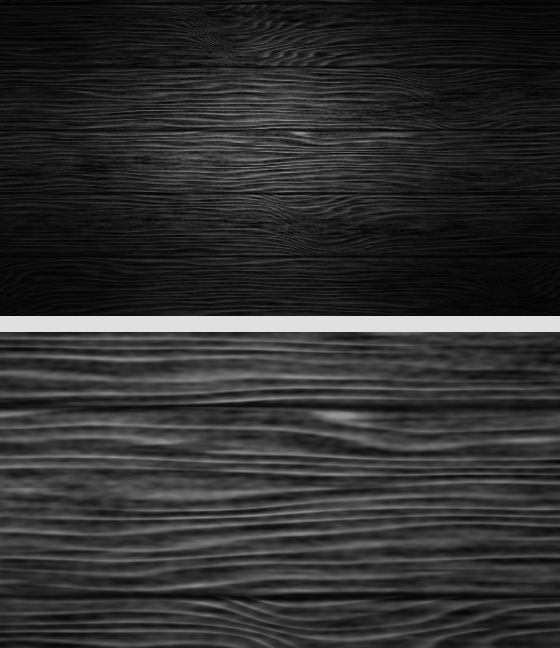
Top: the whole. Bottom: its middle third, enlarged.
This texture is drawn by a WebGL 1 fragment shader. Its source:

```glsl
precision highp float;
// Dark wooden planks with fine horizontal grain, knots and a soft pool of light; tiles on both axes.

uniform vec2 u_resolution;

const float PI = 3.14159265;
const float PLANKS = 5.0;
const float RINGS_PER_PLANK = 14.0;
const float JOINT_OFFSET = 0.012;
const vec2 LIGHT_CENTER = vec2(0.47, 0.55);
const vec2 LIGHT_FALLOFF = vec2(1.1, 1.0);
const vec3 WOOD_COLOR = vec3(0.288, 0.289, 0.291);

vec2 randomGradient(vec2 cell, float seed) {
  vec3 q = fract(vec3(cell.xyx + seed * 7.31) * vec3(0.1031, 0.1030, 0.0973));
  q += dot(q, q.yzx + 33.33);
  float angle = 2.0 * PI * fract((q.x + q.y) * q.z);
  return vec2(cos(angle), sin(angle));
}

// Gradient noise that repeats after one unit of uv; period holds whole cells.
float wrapNoise(vec2 uv, vec2 period, float seed) {
  vec2 p = uv * period;
  vec2 cell = floor(p);
  vec2 f = p - cell;
  vec2 lo = mod(cell, period);
  vec2 hi = mod(cell + 1.0, period);
  vec2 s = f * f * f * (f * (f * 6.0 - 15.0) + 10.0);
  float a = dot(randomGradient(lo, seed), f);
  float b = dot(randomGradient(vec2(hi.x, lo.y), seed), f - vec2(1.0, 0.0));
  float c = dot(randomGradient(vec2(lo.x, hi.y), seed), f - vec2(0.0, 1.0));
  float d = dot(randomGradient(hi, seed), f - 1.0);
  return 1.4 * mix(mix(a, b, s.x), mix(c, d, s.x), s.y);
}

// Slanted knot: x is its influence on the grain, y its smeared core.
vec2 knotShape(float x, float across, float plank) {
  float center = fract(0.41 + 0.38 * (PLANKS - 1.0 - plank));
  float dx = fract(x - center + 0.5) - 0.5;
  dx += 0.07 * (across - 0.5);
  float width = mix(0.045, 0.1, smoothstep(-0.06, 0.06, dx));
  float bend = exp(-dx * dx / (width * width));
  float core = exp(-dx * dx / 0.0009 - pow((across - 0.5) / 0.38, 2.0));
  return vec2(bend, core);
}

// Growth ring phase, warped by slow waves and by the knot.
float ringPhase(vec2 uv, float across, float plank, float bend) {
  float strength = 3.0 + 2.5 * cos(1.6 * (PLANKS - 1.0 - plank));
  float phase = across * RINGS_PER_PLANK + strength * bend;
  phase += 1.6 * wrapNoise(uv, vec2(3.0, 10.0), plank + 1.0);
  phase += 0.6 * wrapNoise(uv, vec2(2.0, 40.0), plank + 11.0);
  phase += 0.4 * wrapNoise(uv, vec2(11.0, 30.0), plank + 21.0);
  return phase;
}

// Rounded ridges with a narrower bright crest.
float ringRidge(float phase) {
  float wave = 0.5 + 0.5 * sin(2.0 * PI * phase + 0.5 * sin(2.0 * PI * phase));
  return wave * wave - 0.37;
}

float fibres(vec2 uv) {
  float strands = 0.5 * wrapNoise(uv, vec2(14.0, 90.0), 31.0);
  strands += 0.5 * wrapNoise(uv, vec2(36.0, 150.0), 32.0);
  strands += 0.35 * wrapNoise(uv, vec2(130.0, 190.0), 33.0);
  return strands;
}

// Dark gap between planks with a lit lip along the lower plank.
float jointShade(float tone, float across) {
  float edge = min(across, 1.0 - across);
  float lip = smoothstep(0.02, 0.045, 1.0 - across) * (1.0 - smoothstep(0.045, 0.08, 1.0 - across));
  return tone * mix(0.3, 1.0, smoothstep(0.0, 0.035, edge)) + 0.35 * lip;
}

// Periodic glow that fades towards all edges.
float lightPool(vec2 uv) {
  vec2 s = sin(PI * (uv - LIGHT_CENTER));
  return exp(-dot(LIGHT_FALLOFF, s * s));
}

void main() {
  vec2 uv = gl_FragCoord.xy / u_resolution;
  float row = fract(uv.y + JOINT_OFFSET) * PLANKS;
  float plank = floor(row);
  float across = row - plank;

  // Grain, calmer in worn bands and knot cores
  vec2 knot = knotShape(uv.x, across, plank);
  float ridge = ringRidge(ringPhase(uv, across, plank, knot.x));
  float worn = smoothstep(0.1, 0.5, wrapNoise(uv, vec2(2.0, 12.0), 41.0));
  float relief = 0.95 + 0.6 * wrapNoise(uv, vec2(9.0, 60.0), 42.0);
  relief *= (1.0 - 0.65 * worn) * (1.0 - 0.6 * knot.y);
  float tone = 1.0 + relief * ridge + (0.6 + 0.35 * worn) * fibres(uv);

  // Broad stains, pale scratches and dark cracks
  tone += 0.22 * wrapNoise(uv, vec2(5.0, 14.0), 43.0) - 0.14 * worn - 0.18 * knot.y;
  float streak = wrapNoise(uv, vec2(10.0, 100.0), 44.0);
  tone += 0.45 * smoothstep(0.4, 0.8, streak);
  tone *= 1.0 - 0.5 * smoothstep(0.4, 0.75, -streak);

  tone = jointShade(max(tone, 0.14), across);
  gl_FragColor = vec4(WOOD_COLOR * tone * lightPool(uv), 1.0);
}
```
